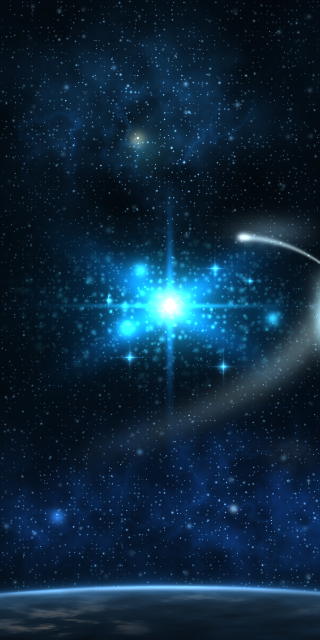
This background is drawn by a Shadertoy shader. Its source:

```glsl
float hash(vec2 p) {
    vec3 q = fract(p.xyx * vec3(0.1031, 0.1030, 0.0973));
    q += dot(q, q.yzx + 33.33);
    return fract((q.x + q.y) * q.z);
}

float noise(vec2 p) {
    vec2 i = floor(p), f = fract(p);
    f = f * f * (3.0 - 2.0 * f);
    return mix(mix(hash(i), hash(i + vec2(1, 0)), f.x),
               mix(hash(i + vec2(0, 1)), hash(i + vec2(1, 1)), f.x), f.y);
}

float fbm(vec2 p) {
    float sum = 0.0, amp = 0.5;
    for (int i = 0; i < 5; i++) {
        sum += amp * noise(p);
        p = mat2(1.6, 1.2, -1.2, 1.6) * p + 7.3;
        amp *= 0.5;
    }
    return sum;
}

float bell(float x) { return exp(-x * x); }

// Soft elliptical spot
float spot(vec2 p, float x, float y, float w, float h) {
    return bell(length((p - vec2(x, y)) / vec2(w, h)));
}

// One jittered round star per occupied grid cell
float scatter(vec2 p, float scale, float density, float radius) {
    vec2 cell = floor(p * scale);
    vec2 center = 0.25 + 0.5 * vec2(hash(cell + 3.1), hash(cell + 17.7));
    float size = radius * (0.5 + hash(cell + 41.3));
    float light = step(1.0 - density, hash(cell + 71.9)) * (0.3 + 0.7 * hash(cell + 9.2));
    return light * bell(length(fract(p * scale) - center) / size);
}

// Strip along a quadratic curve; width and light run from x to y
float streak(vec2 p, vec2 a, vec2 b, vec2 c, vec2 width, vec2 light) {
    float glow = 0.0;
    vec2 last = a;
    for (float i = 1.0; i < 20.5; i++) {
        float t = i / 20.0;
        vec2 next = mix(mix(a, b, t), mix(b, c, t), t), along = next - last;
        float h = clamp(dot(p - last, along) / dot(along, along), 0.0, 1.0);
        float s = (i - 1.0 + h) / 20.0;
        float d = length(p - last - along * h) / mix(width.x, width.y, s);
        glow = max(glow, mix(light.x, light.y, s) * bell(d));
        last = next;
    }
    return glow;
}

vec3 nebula(vec2 p) {
    float cloud = fbm(p * 5.0 + 2.0), fine = fbm(p * 16.0);
    float ridge = pow(1.0 - abs(2.0 * fbm(p * 6.0 + 11.0) - 1.0), 14.0);
    float upper = spot(p, 0.46, 1.66, 0.34, 0.27) + 0.6 * spot(p, 0.54, 1.42, 0.1, 0.18);
    float lower = spot(p, 0.78, 0.42, 0.5, 0.24) + 0.55 * spot(p, 0.15, 0.36, 0.2, 0.14);
    vec3 col = vec3(0.012, 0.045, 0.075) * (0.6 + 0.8 * cloud);
    col += vec3(0.05, 0.17, 0.27) * upper * smoothstep(0.25, 0.8, cloud) * (0.5 + fine);
    col += vec3(0.03, 0.13, 0.31) * lower * (0.25 + 2.4 * cloud * fine);
    col += vec3(0.03, 0.15, 0.29) * ridge * (0.7 * spot(p, 0.43, 1.58, 0.36, 0.13) + 0.35 * lower);

    // Bright knots
    col += vec3(0.40, 0.34, 0.23) * spot(p, 0.43, 1.565, 0.024, 0.024);
    col += vec3(0.08, 0.20, 0.24) * spot(p, 0.45, 1.54, 0.07, 0.07);
    col += vec3(0.16, 0.16, 0.14) * fine * spot(p, 0.90, 0.575, 0.07, 0.04);
    col += vec3(0.13, 0.35, 0.60) * spot(p, 0.18, 0.385, 0.022, 0.022);
    col += vec3(0.45, 0.55, 0.60) * spot(p, 0.73, 0.41, 0.012, 0.012);

    // Background stars in three sizes
    float stars = scatter(p, 75.0, 0.35, 0.14) + 1.3 * scatter(p + 5.0, 36.0, 0.32, 0.09)
                + 0.8 * scatter(p + 9.0, 13.0, 0.22, 0.08);
    return col + vec3(0.37, 0.55, 0.66) * stars * (0.45 + 0.6 * upper + 0.5 * lower);
}

vec3 burst(vec2 p) {
    vec2 d = p - vec2(0.531, 1.044), a = abs(d);

    // Wide halo and diagonal beams
    float across = a.y * 0.85 - a.x * 0.53, along = a.x * 0.85 + a.y * 0.53;
    vec3 col = vec3(0.01, 0.21, 0.36) * spot(d, 0.0, 0.0, 0.31, 0.15);
    col += vec3(0.01, 0.25, 0.46) * bell(across / (0.025 + 0.1 * along)) * bell(along / 0.27);
    col += vec3(0.05, 0.48, 0.58) * spot(d, 0.0, 0.0, 0.14, 0.11);

    // Cross rays and white core
    col += vec3(0.06, 0.37, 0.64) * spot(d, 0.0, 0.0, 0.011, 0.21);
    col += vec3(0.08, 0.46, 0.60) * spot(d, 0.0, 0.0, 0.23, 0.007);
    col += vec3(0.75, 0.65, 0.60) * bell(length(d) / 0.045) + 0.28 * exp(-length(d) / 0.035);

    // Swarm of bright particles
    float swarm = scatter(p + 2.0, 27.0, 0.55, 0.17) + scatter(p + 4.0, 45.0, 0.55, 0.19)
                + 1.2 * scatter(p + 6.0, 19.0, 0.35, 0.15);
    col += vec3(0.25, 0.75, 0.85) * swarm * spot(d, 0.0, -0.01, 0.30, 0.15);

    // Four-pointed sparkles, then soft orbs: position and size
    vec3 lights[8] = vec3[8](vec3(0.672, 1.161, 0.04), vec3(0.781, 1.122, 0.027),
        vec3(0.406, 0.883, 0.045), vec3(0.698, 0.854, 0.045), vec3(0.339, 1.062, 0.024),
        vec3(0.44, 1.156, 0.02), vec3(0.396, 0.974, 0.024), vec3(0.852, 1.005, 0.016));
    for (int i = 0; i < 8; i++) {
        vec2 q = abs(p - lights[i].xy) / lights[i].z;
        float r = length(q), rays = exp(-q.x * 18.0 - q.y * 2.3) + exp(-q.y * 18.0 - q.x * 2.3);
        col += i < 5 ? vec3(0.25, 0.60, 0.75) * rays + vec3(0.12, 0.40, 0.55) * bell(r * 3.0)
                     : vec3(0.18, 0.55, 0.62) * bell(r) + vec3(0.01, 0.2, 0.3) * bell(r * 0.45);
    }
    return col;
}

vec3 comet(vec2 p) {
    float thin = streak(p, vec2(0.755, 1.258), vec2(0.9, 1.255), vec2(1.02, 1.165), vec2(0.012, 0.003), vec2(0.55, 0.65));
    float wide = streak(p, vec2(1.04, 1.1), vec2(0.98, 0.78), vec2(0.2, 0.56), vec2(0.055, 0.045), vec2(0.65, 0.0));
    vec3 col = vec3(0.75, 0.82, 0.82) * thin + vec3(0.60, 0.68, 0.66) * wide;
    col += vec3(0.20, 0.24, 0.25) * spot(p, 0.84, 1.275, 0.11, 0.045);
    col += vec3(0.45, 0.45, 0.42) * spot(p, 0.763, 1.258, 0.022, 0.015);
    return col + vec3(0.35, 0.50, 0.55) * spot(p, 1.01, 1.0, 0.025, 0.09);
}

void mainImage(out vec4 fragColor, in vec2 fragCoord) {
    vec2 p = fragCoord / iResolution.xy * vec2(1, 2);
    vec3 col = nebula(p) + burst(p) + comet(p);

    // Planet surface with stretched clouds, then its lit rim
    float height = length(p - vec2(0.53, -5.832)) - 6.0;
    float middle = bell((p.x - 0.5) / 0.55), cloud = fbm(p * vec2(7, 38));
    vec3 ground = mix(vec3(0.02, 0.06, 0.10), vec3(0.17, 0.30, 0.41), exp(min(height, 0.0) * 13.0));
    ground *= 0.55 + 0.9 * cloud;
    ground += vec3(0.34, 0.25, 0.17) * smoothstep(0.5, 0.75, cloud)
            * (spot(p, 0.2, 0.05, 0.2, 0.05) + 0.6 * spot(p, 0.7, 0.11, 0.3, 0.03));
    col = mix(ground, col, smoothstep(-0.004, 0.004, height));
    col += vec3(0.10, 0.32, 0.52) * exp(-abs(height) / 0.015) * (0.5 + 0.5 * middle);
    col += 0.31 * middle * bell((height + 0.004) / 0.008);
    fragColor = vec4(clamp(col, 0.0, 1.0), 1.0);
}
```
